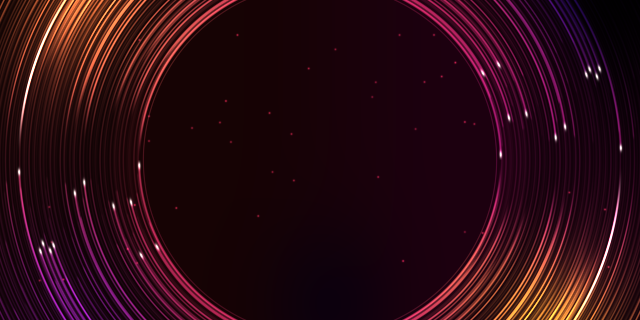
A WebGL 1 fragment shader for this background:

```glsl
precision highp float;
// Point-symmetric neon light trails circling a dark maroon disc with drifting sparks.
uniform vec2 u_resolution;

#define PI 3.14159
#define INNER_RADIUS 0.565
#define RING_SPACING 0.0155
#define THREAD_SPACING 0.0105
#define TRAIL_WIDTH 0.0016
#define SPARK_COUNT 40
#define PINK vec3(0.88, 0.20, 0.43)
#define ORANGE vec3(1.0, 0.50, 0.26)
#define GOLD vec3(1.0, 0.64, 0.20)
#define VIOLET vec3(0.62, 0.13, 0.76)
#define BLUE vec3(0.22, 0.05, 0.72)
#define WHITE vec3(1.0, 0.96, 0.94)

float hash(float n) {
  return fract(sin(n * 127.1) * 43758.5);
}

// Soft weight around a compass direction given in radians.
float lobe(vec2 dir, float angle, float power) {
  return pow(max(dot(dir, vec2(cos(angle), sin(angle))), 0.0), power);
}

float line(float d, float width) {
  return 1.0 - smoothstep(0.0, width + 0.9 / u_resolution.y, abs(d));
}

// Half-turn arc that leaves a gap around the horizontal axis.
float arc(float angle, float start) {
  return smoothstep(start, start + 0.02, angle)
       * smoothstep(start - 0.02, start + 0.25, PI - angle);
}

// Concentric trails with varied radius, strength and gap.
float rings(float r, float angle, float spacing, float seed) {
  float id = floor(r / spacing);
  float strength = hash(id + seed);
  float gap = 0.05 + 0.42 * hash(id + seed + 7.3);
  float center = (id + 0.5 + 0.35 * (hash(id + seed + 3.1) - 0.5)) * spacing;
  float tail = mix(0.55, 1.0, angle / PI);
  float lit = arc(angle, gap) * tail * (0.12 + 0.88 * strength * strength);
  return line(r - center, TRAIL_WIDTH) * (0.09 + 0.13 * strength + lit);
}

// x: trail, y: bright head at its leading end.
vec2 streak(float r, float angle, float radius, float start) {
  float d = r - radius;
  vec2 q = vec2(d / 0.0036, (angle - start) * r / 0.0095);
  return vec2(line(d, TRAIL_WIDTH * 1.7) * arc(angle, start), exp(-dot(q, q)));
}

vec3 trailColor(vec2 dir, float r) {
  float outer = smoothstep(0.55, 0.85, r);
  vec3 c = mix(PINK, vec3(0.85, 0.14, 0.60), lobe(dir, 0.1, 8.0));
  c = mix(c, mix(vec3(1.0, 0.42, 0.38), ORANGE, outer), lobe(dir, 2.55, 6.0));
  c = mix(c, GOLD, lobe(dir, -0.65, 18.0) * mix(0.5, 1.0, outer));
  c = mix(c, VIOLET, lobe(dir, 3.75, 10.0) * outer);
  return mix(c, BLUE, lobe(dir, 0.62, 14.0) * smoothstep(0.65, 0.98, r));
}

vec3 background(vec2 p) {
  vec3 c = mix(vec3(0.085, 0.010, 0.015), vec3(0.110, 0.0, 0.058),
               smoothstep(-0.3, 0.45, p.x));
  vec2 q = (p - vec2(0.03, -0.45)) / vec2(0.2, 0.25);
  c = mix(c, vec3(0.035, 0.0, 0.055), 0.8 * exp(-dot(q, q)));
  return c * (1.0 - 0.5 * smoothstep(0.55, 0.7, length(p)));
}

// Small scattered points of red light.
float sparks(vec2 p) {
  float sum = 0.0;
  for (int i = 0; i < SPARK_COUNT; i++) {
    float n = float(i) + 1.0;
    vec2 place = vec2(hash(n), hash(n + 61.7)) - 0.5;
    float d = length(p - place * vec2(1.9, 0.8));
    sum += (0.45 + 0.45 * hash(n + 23.9)) * exp(-d * d / 0.000011);
  }
  return sum;
}

void main() {
  vec2 p = (gl_FragCoord.xy - 0.5 * u_resolution) / u_resolution.y;
  float r = length(p);
  vec2 dir = p / max(r, 0.001);
  vec2 folded = p.y < 0.0 ? -p : p;
  float angle = atan(folded.y, folded.x);
  float outside = smoothstep(INNER_RADIUS - 0.003, INNER_RADIUS + 0.003, r);
  float corner = 1.0 - 0.95 * lobe(dir, 0.52, 9.0) * smoothstep(0.72, 1.02, r);
  vec3 hue = trailColor(dir, r);

  // Dark disc and the warm glow behind the brightest bands.
  vec3 color = background(p) * corner;
  float warm = lobe(dir, 2.55, 18.0) + lobe(dir, -0.62, 26.0);
  float band = smoothstep(0.66, 0.84, r) * (1.0 - smoothstep(0.88, 1.1, r));
  color += hue * outside * corner * (0.025 + 0.17 * warm * band);

  // Wider rings and fine threads, strongest in the warm bands.
  float power = 0.62 + 0.35 * warm * band;
  float trails = power * rings(r, angle, RING_SPACING, 11.0)
               + (0.26 + 0.5 * warm * band) * rings(r, angle, THREAD_SPACING, 47.0);
  color += hue * trails * outside * corner;
  color += hue * 0.22 * line(r - INNER_RADIUS + 0.013, 0.001);

  // Streaks: inner alternating set, outer cluster, middle pair, long rings.
  vec2 light = vec2(0.0);
  for (int i = 0; i < 4; i++) {
    float k = float(i);
    light += streak(r, angle, 0.577 + 0.028 * k, mix(0.49, 0.22, mod(k, 2.0)));
    light += streak(r, angle, 0.874 + 0.015 * k, 0.31 + 0.018 * sin(k * 2.2));
  }
  for (int i = 0; i < 2; i++) {
    float k = float(i);
    light += streak(r, angle, 0.740 + 0.033 * k, 0.095 + 0.04 * k);
    light += streak(r, angle, INNER_RADIUS + 0.376 * k, 0.03 + 0.01 * k);
  }
  color += hue * light.x * mix(0.6, 0.85, angle / PI) * mix(0.4, 1.0, corner);

  // White-hot tail of the large outer ring, then heads and sparks.
  float hot = streak(r, angle, INNER_RADIUS + 0.376, 0.035).x;
  color += WHITE * hot * smoothstep(2.45, 2.85, angle);
  color += WHITE * light.y * 1.2;
  color += vec3(0.75, 0.14, 0.28) * sparks(p);
  gl_FragColor = vec4(min(color, 1.0), 1.0);
}
```
